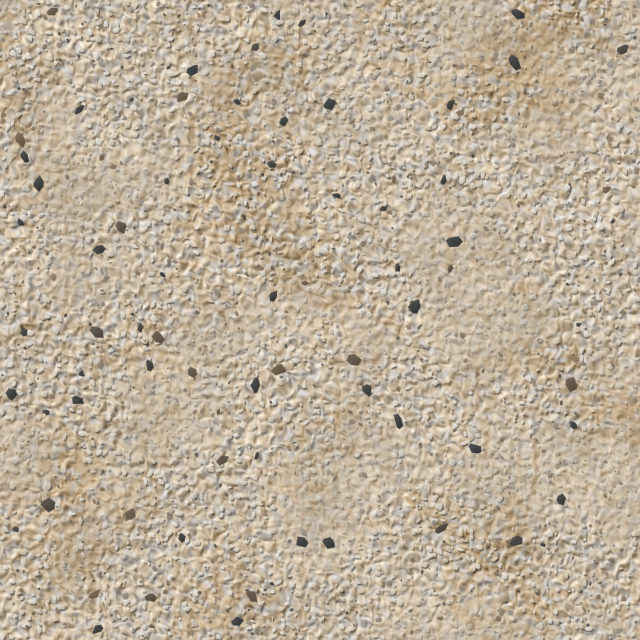
A Shadertoy shader for this texture:

```glsl
// Weathered sandy stone: rough tan grains, pale chips, ochre stains and dark pebbles.

const float TAU = 6.2831853;
const float EDGE = 0.0016;
const vec2 LIGHT = vec2(-0.6, 0.8);

const vec3 TAN = vec3(0.80, 0.737, 0.645);
const vec3 OCHRE = vec3(0.715, 0.615, 0.475);
const vec3 GREY = vec3(0.745, 0.72, 0.685);
const vec3 PALE = vec3(0.90, 0.89, 0.855);
const vec3 BROWN = vec3(0.50, 0.42, 0.33);
const vec3 CHARCOAL = vec3(0.23, 0.24, 0.24);

vec2 hash22(vec2 p) {
    vec3 q = fract(p.xyx * vec3(0.1031, 0.1030, 0.0973));
    q += dot(q, q.yzx + 33.33);
    return fract((q.xx + q.yz) * q.zy);
}

vec2 direction(float angle) {
    return vec2(cos(angle), sin(angle));
}

float cornerSlope(vec2 cell, vec2 corner, vec2 f) {
    return dot(direction(TAU * hash22(cell + corner).x), f - corner);
}

float gradientNoise(vec2 p) {
    vec2 i = floor(p), f = fract(p);
    vec2 u = f * f * f * (f * (f * 6.0 - 15.0) + 10.0);
    float low = mix(cornerSlope(i, vec2(0, 0), f), cornerSlope(i, vec2(1, 0), f), u.x);
    float high = mix(cornerSlope(i, vec2(0, 1), f), cornerSlope(i, vec2(1, 1), f), u.x);
    return mix(low, high, u.y);
}

float fbm(vec2 p, int octaves) {
    float sum = 0.0, weight = 1.0;
    for (int i = 0; i < octaves; i++) {
        sum += weight * gradientNoise(p);
        p = mat2(1.6, 1.2, -1.2, 1.6) * p + 17.3;
        weight *= 0.55;
    }
    return sum;
}

// Brightness of the bumpy surface, positive on slopes that face the light
float reliefLight(vec2 p, float scale) {
    vec2 q = p * scale;
    q += 0.6 * vec2(gradientNoise(q * 0.7 + 31.0), gradientNoise(q * 0.7 + 67.0));
    return fbm(q - 0.25 * LIGHT, 2) - fbm(q + 0.25 * LIGHT, 2);
}

// Signed distance to an irregular convex chip
float chipDistance(vec2 q, float radius, vec2 id) {
    vec2 shape = hash22(id + 5.7);
    vec2 axis = direction(TAU * shape.x);
    q = vec2(dot(q, axis), dot(q, vec2(-axis.y, axis.x)));
    q.y *= 1.0 + 0.9 * shape.y;
    float d = -radius;
    for (int i = 0; i < 6; i++) {
        vec2 h = hash22(id + 11.3 * float(i + 1));
        float angle = TAU * (float(i) + 0.6 * h.x) / 6.0;
        d = max(d, dot(q, direction(angle)) - radius * mix(0.7, 1.1, h.y));
    }
    return d;
}

// Scattered chips: x = coverage, y = random tone, z = facing to the light
vec3 chips(vec2 p, float cells, float density, vec2 radii, float seed) {
    vec2 q = p * cells;
    vec2 home = floor(q);
    vec3 result = vec3(0.0);
    for (int y = -1; y <= 1; y++)
    for (int x = -1; x <= 1; x++) {
        vec2 cell = home + vec2(x, y);
        vec2 id = cell + seed;
        vec2 pick = hash22(id);
        if (pick.x > density) continue;
        vec2 offset = q - cell - mix(vec2(0.15), vec2(0.85), hash22(id + 91.0));
        float radius = mix(radii.x, radii.y, pick.y) * cells;
        float soft = EDGE * cells;
        float cover = smoothstep(soft, -soft, chipDistance(offset, radius, id));
        if (cover > result.x)
            result = vec3(cover, hash22(id + 47.0).x, dot(offset, LIGHT) / radius);
    }
    return result;
}

void mainImage(out vec4 fragColor, in vec2 fragCoord) {
    vec2 p = fragCoord / iResolution.y;

    // Broad stains and smoother worn areas
    float stain = smoothstep(-0.1, 0.6, fbm(p * 4.0 + 8.0, 4));
    float wear = fbm(p * 5.0 + 40.0, 4) + 0.3 * (0.5 - p.x);
    float rough = mix(0.65, 1.15, smoothstep(-0.4, 0.2, wear));
    vec3 color = mix(TAN, OCHRE, 0.8 * stain);
    color *= 1.0 + 0.09 * fbm(p * 11.0 + 70.0, 3);

    // Grain tint and relief
    float tint = fbm(p * 52.0 + 3.0, 2);
    color = mix(color, GREY, 0.8 * rough * smoothstep(-0.05, 0.35, tint));
    color = mix(color, OCHRE, 0.5 * smoothstep(0.1, 0.6, -tint));
    float light = reliefLight(p, 80.0);
    vec3 gain = mix(vec3(0.29, 0.285, 0.275), vec3(0.19, 0.21, 0.235), step(0.0, light));
    color += rough * light * gain;

    // Pale chips with short cast shadows
    vec2 paleSize = vec2(0.0022, 0.0058);
    float shadow = chips(p + 0.0032 * LIGHT, 74.0, 0.42, paleSize, 120.0).x;
    vec3 pale = chips(p, 74.0, 0.42, paleSize, 120.0);
    color *= 1.0 - 0.32 * rough * shadow;
    vec3 paleColor = mix(TAN, PALE, 0.2 + 0.8 * pale.y) + 0.07 * pale.z;
    color = mix(color, paleColor, min(0.85 * rough, 0.9) * pale.x);

    // Small brown and grey specks and deep crevices
    vec3 speck = chips(p, 52.0, 0.2, vec2(0.002, 0.0055), 310.0);
    vec3 speckColor = mix(BROWN, GREY * 0.78, speck.y) + 0.06 * speck.z;
    color = mix(color, speckColor, 0.85 * speck.x);
    vec3 crevice = chips(p, 60.0, 0.13, vec2(0.0015, 0.0036), 770.0);
    color = mix(color, mix(CHARCOAL, BROWN, crevice.y), 0.8 * rough * crevice.x);

    // Dark pebbles, thinning out to the right
    float density = mix(0.2, 0.11, smoothstep(0.3, 0.7, p.x));
    vec3 pebble = chips(p, 22.0, density, vec2(0.005, 0.0125), 530.0);
    vec3 pebbleColor = mix(CHARCOAL, BROWN * 0.9, smoothstep(0.5, 1.0, pebble.y));
    color = mix(color, pebbleColor + 0.06 * pebble.z, 0.95 * pebble.x);

    fragColor = vec4(clamp(color, 0.0, 1.0), 1.0);
}
```
